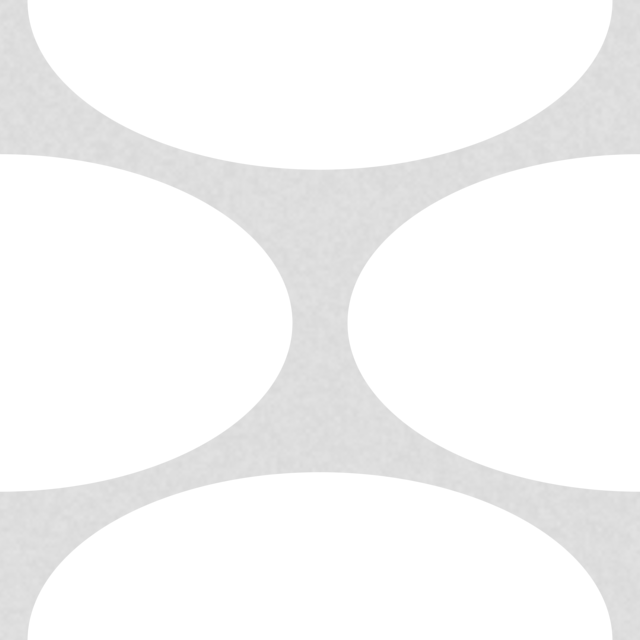
Reproduce this pattern procedurally as a three.js fragment shader.

```glsl
varying vec2 vUv;

const vec2 REPEATS = vec2(1.0, 1.0);          // staggered pairs across and up
const vec2 RADII = vec2(0.457, 0.2637);       // ellipse half-axes, in cells
const vec2 CENTER_A = vec2(0.5, -0.0015);     // first ellipse of the cell
const vec2 CENTER_B = vec2(0.0, 0.4954);      // half-shifted ellipse
const vec3 OVAL_COLOR = vec3(1.0);
const vec3 GROUND_COLOR = vec3(0.868);
const float EDGE_SOFTNESS = 0.0013;
const float GRAIN_SCALE = 110.0;              // coarse grains per canvas width
const float GRAIN_STRENGTH = 0.05;

float hash(vec2 p) {
  vec3 q = fract(vec3(p.xyx) * 0.1031);
  q += dot(q, q.yzx + 33.33);
  return fract((q.x + q.y) * q.z);
}

float valueNoise(vec2 p) {
  vec2 i = floor(p);
  vec2 f = fract(p);
  f = f * f * (3.0 - 2.0 * f);
  float low = mix(hash(i), hash(i + vec2(1.0, 0.0)), f.x);
  float high = mix(hash(i + vec2(0.0, 1.0)), hash(i + vec2(1.0, 1.0)), f.x);
  return mix(low, high, f.y);
}

// Soft paper grain, centred on zero
float paperGrain(vec2 p) {
  float sum = 0.0;
  float weight = 0.5;
  for (int octave = 0; octave < 2; octave++) {
    sum += weight * (valueNoise(p) - 0.5);
    p = p * 1.83 + 17.3;
    weight *= 0.7;
  }
  return sum;
}

// First-order signed distance to an axis-aligned ellipse
float ellipseDistance(vec2 p, vec2 radii) {
  float k = length(p / radii);
  float slope = length(p / (radii * radii));
  return k * (k - 1.0) / max(slope, 0.0001);
}

// Offset from the nearest repeat of a centre
vec2 nearestRepeat(vec2 p, vec2 center) {
  return fract(p - center + 0.5) - 0.5;
}

void main() {
  vec2 cell = vUv * REPEATS;

  // Two interleaved lattices of ellipses
  float d = min(ellipseDistance(nearestRepeat(cell, CENTER_A), RADII),
                ellipseDistance(nearestRepeat(cell, CENTER_B), RADII));
  float ground = smoothstep(-EDGE_SOFTNESS, EDGE_SOFTNESS, d / REPEATS.x);

  // Grain shows only on the ground between the ovals
  vec3 paper = GROUND_COLOR + GRAIN_STRENGTH * paperGrain(vUv * GRAIN_SCALE);
  gl_FragColor = vec4(mix(OVAL_COLOR, paper, ground), 1.0);
}
```
